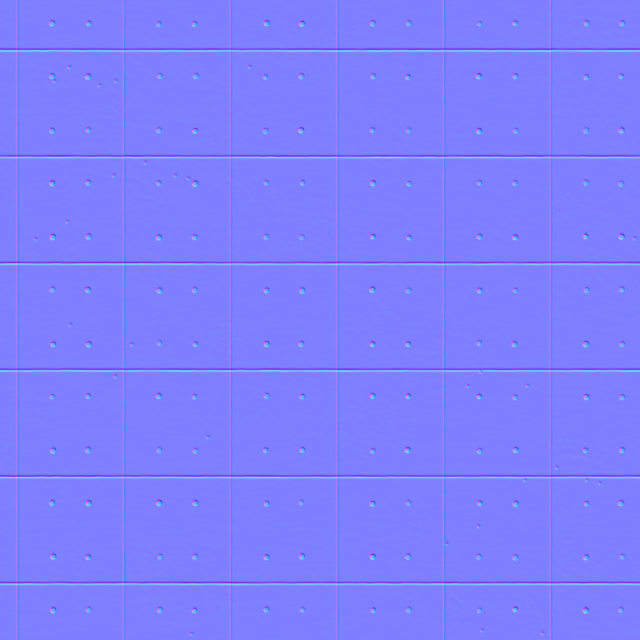
This texture map is drawn by a three.js fragment shader. Its source:

```glsl
varying vec2 vUv;

float hash(vec2 p) {
  return fract(sin(dot(p, vec2(127.1, 311.7))) * 43758.5453);
}

vec2 hash2(vec2 p) {
  return vec2(hash(p), hash(p + 57.3));
}

// Value noise that wraps after a whole number of cells
float noise(vec2 uv, vec2 cells) {
  vec2 p = uv * cells;
  vec2 i = floor(p);
  vec2 f = fract(p);
  f = f * f * (3.0 - 2.0 * f);
  vec2 a = mod(i, cells);
  vec2 b = mod(i + 1.0, cells);
  return mix(mix(hash(a), hash(vec2(b.x, a.y)), f.x),
             mix(hash(vec2(a.x, b.y)), hash(b), f.x), f.y);
}

// Cast surface: long horizontal streaks, with fine grit in rough patches
float surfaceHeight(vec2 uv, float roughness) {
  float streaks = noise(uv, vec2(22.0, 130.0)) + 0.8 * noise(uv, vec2(60.0, 210.0));
  float swells = 1.2 * noise(uv, vec2(34.0, 48.0));
  float grit = noise(uv, vec2(150.0, 190.0)) + 0.8 * noise(uv, vec2(90.0, 110.0));
  return streaks * 0.6 + swells + grit * (0.35 + roughness);
}

vec2 surfaceSlope(vec2 uv, float roughness, float strength) {
  float e = 0.0018;
  float h = surfaceHeight(uv, roughness);
  float hx = surfaceHeight(uv + vec2(e, 0.0), roughness);
  float hy = surfaceHeight(uv + vec2(0.0, e), roughness);
  return (h - vec2(hx, hy)) * strength;
}

// Facing of the two walls of a groove at signed distance d
float grooveSlope(float d, float width) {
  float t = d / width;
  return -t * exp(-t * t);
}

// Inward facing wall of a round recess
vec2 recessSlope(vec2 d, float radius, float wall) {
  float r = length(d);
  float t = (r - radius) / wall;
  return -d / max(r, 0.001) * exp(-t * t);
}

// Four tie holes in each panel, slightly uneven in place, size and depth
vec2 holesSlope(vec2 q, vec2 panel) {
  vec2 slope = vec2(0.0);
  for (int i = 0; i < 4; i++) {
    vec2 corner = vec2(mod(float(i), 2.0), floor(float(i) * 0.5));
    vec2 seed = panel * 2.0 + corner + 11.0;
    vec2 center = mix(vec2(0.33, 0.247), vec2(0.665, 0.752), corner);
    vec2 d = q - center - (hash2(seed) - 0.5) * 0.014;
    float radius = mix(0.019, 0.024, hash(seed + 5.0));
    float depth = mix(0.4, 0.85, hash(seed + 9.0));
    float plug = 1.0 - smoothstep(radius * 0.5, radius * 1.1, length(d));
    slope += recessSlope(d, radius, 0.008) * depth + vec2(-0.12, 0.28) * plug;
  }
  return slope;
}

// Sparse air pits
vec2 pitsSlope(vec2 uv, float cells) {
  vec2 p = uv * cells;
  vec2 id = mod(floor(p), cells);
  vec2 d = fract(p) - mix(vec2(0.3), vec2(0.7), hash2(id + 3.0));
  return recessSlope(d, 0.08, 0.07) * step(0.986, hash(id + 21.0)) * 0.35;
}

void main() {
  const float PANELS = 6.0;
  vec2 grid = vUv * PANELS - vec2(0.164, 0.531);
  vec2 panel = mod(floor(grid), PANELS);
  vec2 q = fract(grid);

  // Uneven surface, differing from panel to panel
  float roughness = smoothstep(0.5, 0.95, noise(vUv, vec2(17.0)));
  float strength = mix(0.035, 0.065, hash(panel + 31.0));
  vec2 slope = surfaceSlope(vUv, roughness, strength);

  // Joints: deep across, shallow upright, both worn along their length
  vec2 joint = fract(grid + 0.5) - 0.5;
  float waver = (noise(vUv, vec2(90.0)) - 0.5) * 0.003;
  float wear = mix(0.7, 1.2, noise(vUv, vec2(48.0)));
  slope.y += grooveSlope(joint.y + waver, 0.0115) * 1.6 * wear;
  slope.x += grooveSlope(joint.x + waver, 0.0105) * 0.65 * wear;

  slope += holesSlope(q, panel) + pitsSlope(vUv, 42.0);

  // Encode the surface normal
  vec3 normal = normalize(vec2(1.0, 0.0).yyx + vec3(slope, 0.0));
  vec3 color = normal * 0.5 + 0.5 - vec3(0.006, 0.0, 0.003);
  gl_FragColor = vec4(color, 1.0);
}
```
